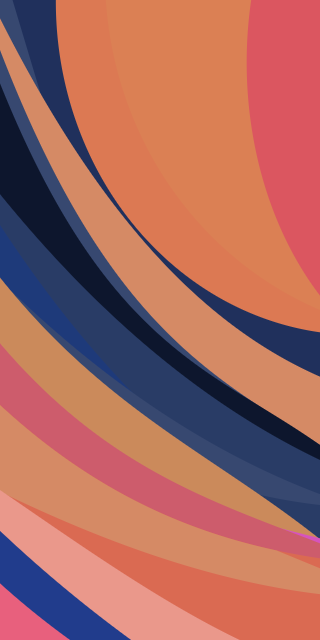
Give the GLSL for this background, as a Shadertoy shader.

```glsl
#define CANVAS vec2(384.0, 768.0)
#define EDGE_SOFTNESS 1.0

const vec3 NAVY = vec3(0.125, 0.190, 0.360);
const vec3 DUSK = vec3(0.161, 0.235, 0.400);
const vec3 SLATE = vec3(0.215, 0.282, 0.440);
const vec3 MIDNIGHT = vec3(0.050, 0.088, 0.175);
const vec3 COBALT = vec3(0.118, 0.227, 0.478);
const vec3 ROYAL = vec3(0.130, 0.235, 0.550);
const vec3 TERRACOTTA = vec3(0.862, 0.475, 0.325);
const vec3 APRICOT = vec3(0.858, 0.502, 0.328);
const vec3 CORAL = vec3(0.860, 0.337, 0.376);
const vec3 PEACH = vec3(0.837, 0.541, 0.398);
const vec3 GOLD = vec3(0.798, 0.541, 0.357);
const vec3 ROSE = vec3(0.804, 0.360, 0.424);
const vec3 MAGENTA = vec3(0.840, 0.330, 0.740);
const vec3 EMBER = vec3(0.856, 0.415, 0.322);
const vec3 SALMON = vec3(0.918, 0.596, 0.545);
const vec3 PINK = vec3(0.910, 0.376, 0.490);

// Cubic through four heights spaced evenly across the canvas
float curve(float x, vec4 h) {
    float t = 3.0 * x / CANVAS.x;
    float a = t - 1.0, b = t - 2.0, c = t - 3.0;
    return dot(h, vec4(-a * b * c / 6.0, t * b * c / 2.0,
                       -t * a * c / 2.0, t * a * b / 6.0));
}

float ellipse(vec2 p, vec2 center, vec2 radii) {
    return length((p - center) / radii) - 1.0;
}

// Blend a colour where the field is negative, with a one-pixel edge
void paint(inout vec3 color, vec3 tint, float field) {
    float width = EDGE_SOFTNESS * length(vec2(dFdx(field), dFdy(field)));
    color = mix(color, tint, clamp(0.5 - field / max(width, 1e-6), 0.0, 1.0));
}

// Fill everything beneath a curve
void paintBelow(inout vec3 color, vec3 tint, vec2 p, vec4 heights) {
    paint(color, tint, curve(p.x, heights) - p.y);
}

void mainImage(out vec4 fragColor, in vec2 fragCoord) {
    // Canvas units, with y running downward
    vec2 uv = fragCoord / iResolution.xy;
    vec2 p = vec2(uv.x, 1.0 - uv.y) * CANVAS;
    vec3 color = NAVY;

    // Corner strip and nested discs
    paint(color, SLATE, p.x - 15.0 - 0.3 * p.y);
    paint(color, TERRACOTTA, ellipse(p, vec2(430.0, 2.0), vec2(363.0, 400.0)));
    paint(color, APRICOT, ellipse(p, vec2(540.0, -30.0), vec2(414.0, 434.0)));
    paint(color, CORAL, ellipse(p, vec2(588.0, 75.0), vec2(292.0, 391.0)));

    // Upper sweep
    paintBelow(color, PEACH, p, vec4(22, 234, 372, 452));
    paintBelow(color, SLATE, p, vec4(60, 312, 448, 534));
    paintBelow(color, MIDNIGHT, p, vec4(100, 334, 452, 534));

    // Blue sweep
    paintBelow(color, DUSK, p, vec4(233, 372, 477, 552));
    paintBelow(color, COBALT, p, vec4(270, 438, 560, 650));
    paintBelow(color, SLATE, p, vec4(336, 448, 533, 593));
    paintBelow(color, DUSK, p, vec4(500, 540, 580, 606));

    // Warm sweep
    paintBelow(color, GOLD, p, vec4(333, 463, 556, 647));
    paintBelow(color, MAGENTA, p, vec4(545, 579, 613, 646));
    paintBelow(color, ROSE, p, vec4(412, 530, 601, 652));
    vec4 roseBase = vec4(486, 582, 640, 670);
    paintBelow(color, EMBER, p, roseBase);
    float peachTop = max(curve(p.x, roseBase), curve(p.x, vec4(460, 560, 628, 682)));
    paint(color, PEACH, peachTop - p.y);
    paintBelow(color, EMBER, p, vec4(590, 646, 688, 713));

    // Lower corner
    paintBelow(color, SALMON, p, vec4(588, 675, 752, 806));
    paintBelow(color, ROYAL, p, vec4(637, 746, 835, 910));
    paintBelow(color, PINK, p, vec4(700, 798, 870, 930));

    fragColor = vec4(color, 1.0);
}
```
